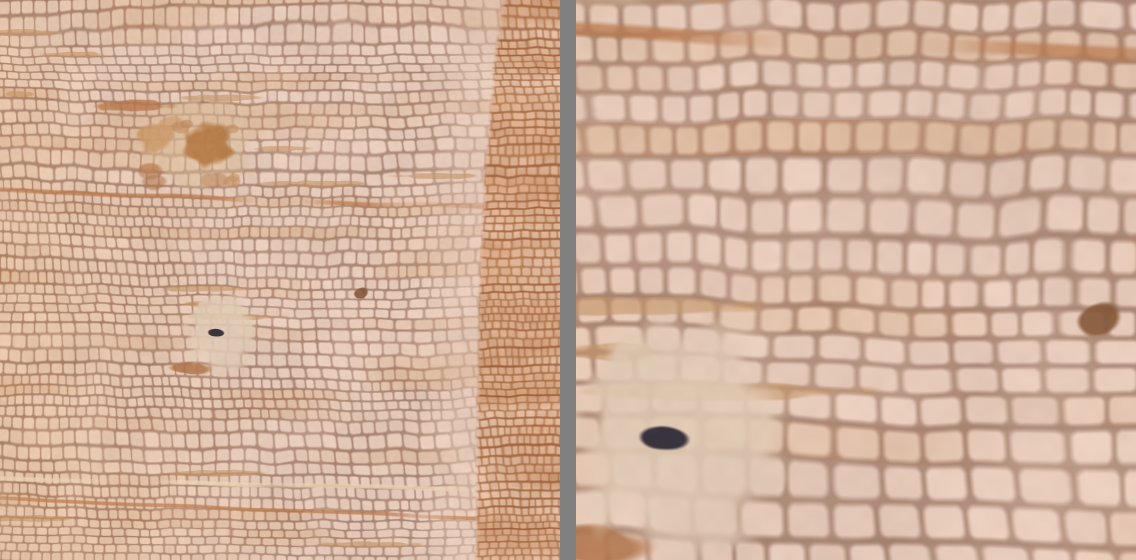
Left, the full canvas; right, a detail of the centre.
Give the GLSL for this texture, as a Shadertoy shader.

```glsl
// Stained wood section: rows of pale brick-like cells, a dense rust band at the right, blots and streaks.
#define CELLS vec2(41.0, 48.0)   // wide cells across and down
#define DENSE vec2(72.0, 68.0)   // small cells of the dense band
#define WALL 0.0017              // half width of a cell wall
#define SOFT 0.0021              // softness of a wall
#define FLECKS 11                // small blots in the cluster
#define STREAKS 13               // scattered horizontal streaks
#define LUMEN vec3(0.90, 0.79, 0.725)
#define WARM_LUMEN vec3(0.90, 0.77, 0.665)
#define GREY_WALL vec3(0.65, 0.51, 0.44)
#define RUST vec3(0.68, 0.45, 0.29)
#define OCHRE vec3(0.79, 0.60, 0.41)
#define CREAM vec3(0.87, 0.785, 0.70)

float hash(vec2 p) {
    return fract(sin(dot(p, vec2(127.1, 311.7))) * 43758.5453);
}

float noise(vec2 p) {
    vec2 i = floor(p), f = fract(p);
    f = f * f * (3.0 - 2.0 * f);
    return mix(mix(hash(i), hash(i + vec2(1, 0)), f.x),
               mix(hash(i + vec2(0, 1)), hash(i + vec2(1, 1)), f.x), f.y);
}

float roundBox(vec2 p, vec2 halfSize, float r) {
    vec2 q = abs(p) - halfSize + r;
    return length(max(q, 0.0)) + min(max(q.x, q.y), 0.0) - r;
}

// Returns wall cover, row line cover, cell hash and row number.
vec4 cellRows(vec2 p, vec2 count, float wall) {
    // Bend the rows and vary their height
    float y = p.y * count.y + 1.5 * noise(vec2(p.y * 12.0, 3.0));
    y += 0.9 * noise(p * vec2(3.0, 5.0));
    y += 0.3 * noise(p * count * vec2(0.55, 0.35));
    float row = floor(y);
    // Some bands of rows hold narrower cells
    float narrow = mix(0.9, 1.3, smoothstep(0.45, 0.8, noise(vec2(row * 0.4, 8.0))));
    float x = count.x * narrow * (p.x * 1.2 - 0.2 * p.x * p.x) + 5.0 * hash(vec2(row, 2.0));
    x += 0.55 * noise(vec2(x * 0.65, row * 7.3));
    x += 0.25 * (fract(y) - 0.5) * (noise(p * 7.0) - 0.3);
    vec2 size = 1.0 / (count * vec2(narrow, 1.0));
    vec2 local = (fract(vec2(x, y)) - 0.5) * size;
    float d = roundBox(local, 0.5 * size - wall, 0.22 * min(size.x, size.y));
    float line = abs(fract(y + 0.5) - 0.5) * size.y;
    float strength = hash(vec2(floor(y + 0.5), 5.0));
    return vec4(smoothstep(-SOFT, SOFT, d),
                strength * smoothstep(wall + SOFT, 0.0, line),
                hash(vec2(floor(x), row)), row);
}

// Ragged elliptical spot
float blot(vec2 p, vec2 centre, vec2 radius) {
    float d = length((p - centre) / radius) + 0.5 * (noise(p * 55.0) - 0.5);
    return smoothstep(1.15, 0.8, d);
}

// Thin sloping line, broken along its length
float seam(vec2 p, float y, float slope, float width) {
    float d = abs(p.y - y - slope * p.x + 0.006 * (noise(p * vec2(9, 2)) - 0.5));
    return smoothstep(width, width * 0.3, d) * smoothstep(0.2, 0.65, noise(vec2(p.x * 8.0, y * 91.0)));
}

vec3 paleWood(vec2 p, float edge) {
    vec4 c = cellRows(p, CELLS, WALL);
    float warm = smoothstep(0.65, 0.0, p.x + 0.25 * p.y + 0.3 * (noise(p * 4.0) - 0.5));
    float margin = smoothstep(edge - 0.14, edge - 0.01, p.x);
    float rust = smoothstep(0.55, 0.95, noise(vec2(p.x * 4.0, c.w * 0.8)));
    vec3 lumen = mix(LUMEN, WARM_LUMEN, warm) + 0.035 * (c.z - 0.5);
    lumen = mix(lumen, OCHRE, rust * 0.3);
    vec3 wall = mix(GREY_WALL, RUST, 0.3 * warm + 0.4 * rust);
    float cover = c.x * mix(0.6, 0.95, noise(p * 23.0)) * (1.0 - 0.5 * margin);
    vec3 col = mix(lumen, wall, cover);
    return mix(col, wall * 0.94, c.y * 0.45 * (1.0 - margin));
}

vec3 denseWood(vec2 p) {
    vec4 c = cellRows(p, DENSE, WALL * 0.8);
    float rust = noise(vec2(p.x * 5.0, p.y * 34.0));
    vec3 lumen = mix(vec3(0.90, 0.77, 0.68), vec3(0.81, 0.60, 0.45), rust) + 0.05 * (c.z - 0.5);
    vec3 col = mix(lumen, RUST, c.x * 0.8);
    return mix(col, vec3(0.59, 0.34, 0.20), c.y * (0.4 + 0.5 * rust));
}

vec3 addStains(vec3 col, vec2 p) {
    // Cloudy halo with scattered flecks
    col = mix(col, vec3(0.85, 0.74, 0.60), 0.5 * blot(p, vec2(0.36, 0.74), vec2(0.09, 0.08)));
    for (int i = 0; i < FLECKS; i++) {
        float k = float(i);
        vec2 at = vec2(0.34, 0.70) + (vec2(hash(vec2(k, 11)), hash(vec2(k, 12))) - 0.5) * vec2(0.20, 0.17);
        vec2 size = mix(vec2(0.009, 0.006), vec2(0.026, 0.015), hash(vec2(k, 13)));
        col = mix(col, mix(OCHRE, RUST, hash(vec2(k, 14))), 0.55 * blot(p, at, size));
    }
    for (int i = 0; i < STREAKS; i++) {
        float k = float(i);
        vec2 at = vec2(hash(vec2(k, 21)) * 0.8, hash(vec2(k, 22)));
        vec2 size = vec2(mix(0.02, 0.09, hash(vec2(k, 23))), 0.0055);
        col = mix(col, OCHRE * 0.96, 0.6 * blot(p, at, size));
    }
    // Main blots
    col = mix(col, OCHRE, 0.85 * blot(p, vec2(0.279, 0.755), vec2(0.034, 0.024)));
    col = mix(col, vec3(0.71, 0.49, 0.29), blot(p, vec2(0.371, 0.743), vec2(0.041, 0.037)));
    col = mix(col, RUST * 1.05, 0.8 * blot(p, vec2(0.241, 0.811), vec2(0.064, 0.010)));
    col = mix(col, RUST, 0.85 * blot(p, vec2(0.343, 0.342), vec2(0.036, 0.011)));
    col = mix(col, RUST * 0.75, 0.9 * blot(p, vec2(0.646, 0.477), vec2(0.012, 0.010)));
    // Pale eyelet with a dark slit
    col = mix(col, CREAM, 0.85 * blot(p, vec2(0.392, 0.408), vec2(0.058, 0.068)));
    col = mix(col, vec3(0.22, 0.20, 0.24), blot(p, vec2(0.385, 0.406), vec2(0.013, 0.0065)));
    // Long seams
    col = mix(col, RUST * 1.08, 0.75 * max(seam(p, 0.66, -0.035, 0.006), seam(p, 0.108, -0.04, 0.005)));
    return mix(col, vec3(0.92, 0.82, 0.71), 0.85 * seam(p, 0.143, -0.02, 0.006));
}

void mainImage(out vec4 fragColor, in vec2 fragCoord) {
    vec2 p = fragCoord / iResolution.xy;
    float edge = 0.851 + 0.047 * p.y * p.y * p.y + 0.006 * (noise(p * vec2(3, 40)) - 0.5);
    vec3 col = addStains(paleWood(p, edge), p);
    col = mix(col, denseWood(p), smoothstep(edge - 0.005, edge + 0.007, p.x));
    col += 0.03 * (noise(p * 14.0) - 0.5) + 0.02 * (noise(p * 150.0) - 0.5);
    fragColor = vec4(col, 1.0);
}
```
